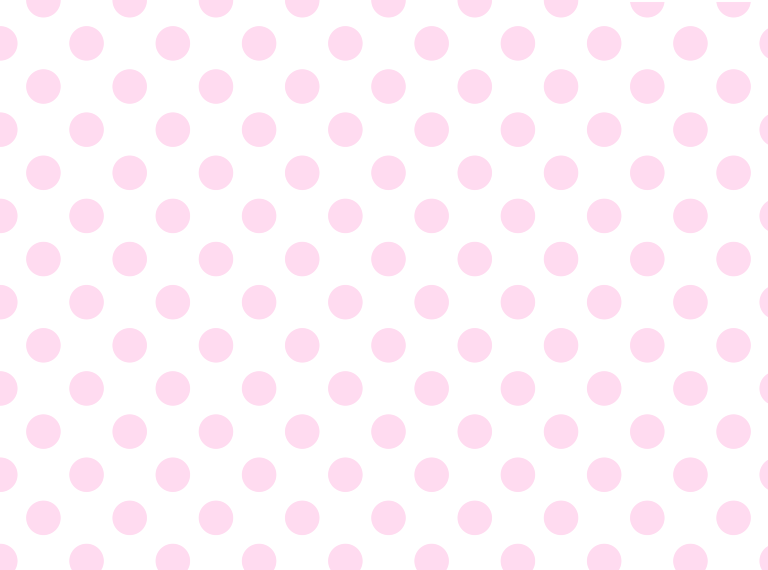
Give the GLSL for this pattern, as a WebGL 2 fragment shader.

```glsl
#version 300 es
precision highp float;

uniform vec2 u_resolution;
out vec4 fragColor;

// Lengths are fractions of the canvas height
const vec3 PAPER = vec3(1.0);
const vec3 PINK = vec3(1.0, 0.86, 0.94);
const float PERIOD = 0.15135;              // spacing of dots within a row
const float RADIUS = 0.0303;
const vec2 FIRST_DOT = vec2(0.0005, 0.0158);
const float TRIM_HEIGHT = 0.0035;          // bare strip along the top edge
const float TRIM_START = 0.8;              // its left end, as a share of the width

// Distance to the nearest dot of a square lattice
float latticeDots(vec2 p) {
    vec2 cell = fract(p / PERIOD + 0.5) - 0.5;
    return length(cell) * PERIOD - RADIUS;
}

void main() {
    vec2 p = gl_FragCoord.xy / u_resolution.y;
    float pixel = 1.0 / u_resolution.y;
    float aspect = u_resolution.x / u_resolution.y;

    // Two lattices, half a period apart, make the staggered rows
    vec2 q = p - FIRST_DOT;
    float dist = min(latticeDots(q), latticeDots(q - 0.5 * PERIOD));

    // Cut the dots off below the bare strip at the top right
    float strip = max(1.0 - TRIM_HEIGHT - p.y, TRIM_START * aspect - p.x);
    dist = max(dist, -strip);

    float ink = 1.0 - smoothstep(-0.6 * pixel, 0.6 * pixel, dist);
    fragColor = vec4(mix(PAPER, PINK, ink), 1.0);
}
```
